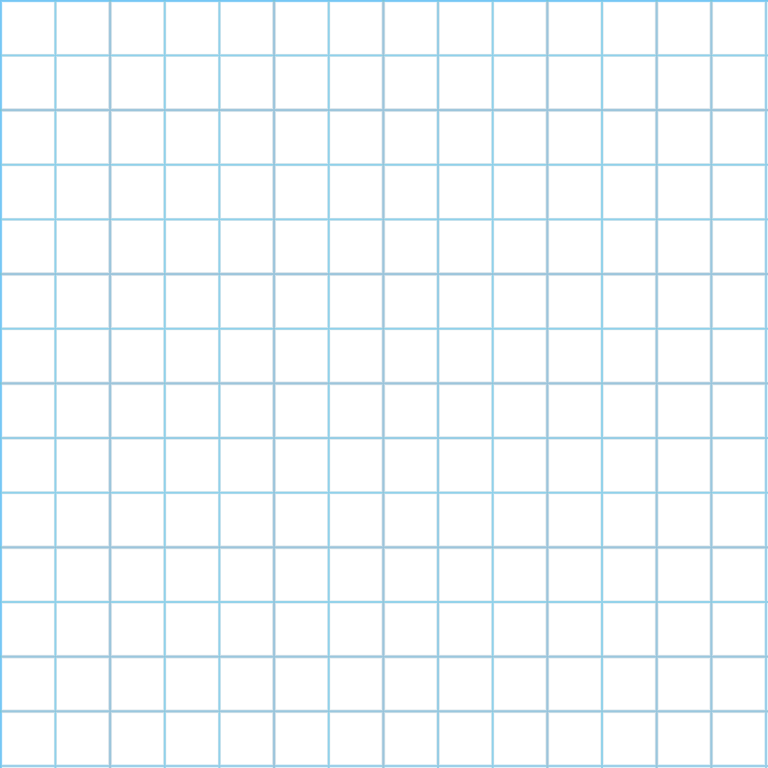
Reproduce this pattern procedurally as a WebGL 2 fragment shader.

```glsl
#version 300 es
precision highp float;

uniform vec2 u_resolution;
out vec4 fragColor;

const float CELLS = 14.0;
const float MARGIN = 0.0010;      // first rule, from the left and top edges
const float PITCH = 0.07117;
const float CORE_HALF = 0.0004;   // fully inked half width
const float THIN_FADE = 0.0028;   // half width where cyan rules end
const float WIDE_FADE = 0.0034;   // half width where grey rules end

const vec3 PAPER = vec3(1.0);
const vec3 CYAN_INK = vec3(0.56, 0.82, 0.92);
const vec3 GREY_INK = vec3(0.61, 0.77, 0.86);
const vec3 FRINGE_INK = vec3(0.75, 0.80, 0.82);
const vec3 FIRST_INK = vec3(0.46, 0.78, 0.96);
const vec3 LAST_INK = vec3(0.60, 0.81, 0.91);

// Index of the rule closest to a coordinate
float nearestRule(float coord, float margin, float pitch) {
    return clamp(round((coord - margin) / pitch), 0.0, CELLS);
}

// Soft line profile, never sharper than one pixel
float ruleCoverage(float dist, float core, float fade, float pixel) {
    return 1.0 - smoothstep(core, max(fade, core + pixel), dist);
}

// Drift from cyan (0) to grey (1) between rules
float ruleGreyness(float index) {
    float wave = cos(6.28318 * (0.39 * index + 0.13));
    return smoothstep(-0.4, 0.6, wave);
}

// Ink of a rule, with its own tint on the first and last one
vec3 ruleInk(float index, float greyness) {
    vec3 ink = mix(CYAN_INK, GREY_INK, greyness);
    ink = mix(FIRST_INK, ink, step(0.5, index));
    return mix(ink, LAST_INK, step(CELLS - 0.5, index));
}

// One family of parallel rules on paper
vec3 ruledPaper(float coord, float pixel) {
    float index = nearestRule(coord, MARGIN, PITCH);
    float dist = abs(coord - MARGIN - index * PITCH);
    float inner = step(0.5, index) * step(index, CELLS - 0.5);
    float greyness = ruleGreyness(index) * inner;
    float fade = mix(THIN_FADE, WIDE_FADE, greyness);
    float coverage = ruleCoverage(dist, CORE_HALF, fade, pixel);

    // Ink turns greyer toward the edge of the rule
    float fringe = (1.0 - coverage) * inner;
    vec3 ink = mix(ruleInk(index, greyness), FRINGE_INK, fringe);
    return mix(PAPER, ink, coverage);
}

void main() {
    vec2 uv = gl_FragCoord.xy / u_resolution;
    vec2 pixel = 1.0 / u_resolution;

    // Both families overlap without doubling the ink
    vec3 columns = ruledPaper(uv.x, pixel.x);
    vec3 rows = ruledPaper(1.0 - uv.y, pixel.y);
    fragColor = vec4(min(columns, rows), 1.0);
}
```
